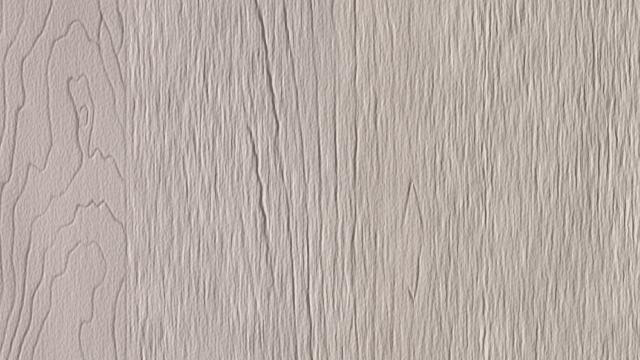
A WebGL 1 fragment shader for this texture:

```glsl
precision highp float;
// Pale embossed wood: broken vertical pores, long ring grooves and a smooth
// cathedral plank on the left. Grooves are contour lines of ring fields, and
// all relief is shaded as a slope lit from the upper left.
uniform vec2 u_resolution;

const vec3 WOOD = vec3(0.738, 0.695, 0.668);
const vec3 LEFT_TINT = vec3(0.004, -0.003, 0.006);
const vec3 RIGHT_TINT = vec3(-0.010, -0.008, -0.014);
const vec2 AWAY_FROM_LIGHT = vec2(0.95, -0.31);
const float SEAM = 0.352;          // x where the smooth plank ends
const float GROOVE_WIDTH = 0.0044;
const float GROOVE_DEPTH = 0.21;
const float PORE_DEPTH = 0.125;
const float FIBRE_DEPTH = 0.125;
const float SPECK_DEPTH = 0.055;
const float STREAK_TONE = 0.035;
const float STAIN_TONE = 0.028;
const float SHADOW_GAIN = 1.25;    // shadows run deeper than highlights
const float RELIEF_STEP = 0.0018;

float hash(vec2 p) {
  return fract(sin(dot(p, vec2(127.1, 311.7))) * 43758.545);
}

vec2 gradientAt(vec2 cell) {
  float angle = 6.28318 * hash(cell);
  return vec2(cos(angle), sin(angle));
}

// Gradient noise, roughly -1 to 1
float noise(vec2 p) {
  vec2 i = floor(p), f = fract(p), r = vec2(1.0, 0.0);
  vec2 u = f * f * f * (f * (f * 6.0 - 15.0) + 10.0);
  float low = mix(dot(gradientAt(i), f),
                  dot(gradientAt(i + r.xy), f - r.xy), u.x);
  float high = mix(dot(gradientAt(i + r.yx), f - r.yx),
                   dot(gradientAt(i + r.xx), f - r.xx), u.x);
  return 1.4 * mix(low, high, u.y);
}

float bump(float x, float centre, float width) {
  float d = (x - centre) / width;
  return exp(-d * d);
}

// Ring fields: arches on the plank, leaning lines elsewhere
float ringField(vec2 p) {
  if (p.x < SEAM) {
    float u = p.x - 0.21;
    return -85.0 * u * u - 3.6 * p.y + 1.7 * noise(p * vec2(5.0, 2.6) + 4.7)
           + 0.26 * noise(p * vec2(30.0, 9.0));
  }
  float lean = 0.11 * (1.0 - p.y) * bump(p.x, 0.75, 0.25);
  return 17.0 * (p.x - lean) + 0.5 * noise(p * vec2(6.0, 1.1) + 2.3)
         + 0.08 * noise(p * vec2(16.0, 14.0));
}

// Shading of a groove at signed distance s, with normal n
float grooveShade(float s, vec2 n) {
  float d = s / GROOVE_WIDTH;
  return exp(-d * d) * (2.0 * d * dot(n, AWAY_FROM_LIGHT) - 0.45);
}

float ringShade(vec2 p) {
  vec2 e = vec2(0.002, 0.0);
  float f = ringField(p);
  vec2 slope = vec2(ringField(p + e.xy) - ringField(p - e.xy),
                    ringField(p + e.yx) - ringField(p - e.yx)) / (2.0 * e.x);
  float steep = max(length(slope), 1.0);
  float strength = mix(0.55, 1.0, hash(vec2(floor(f), 8.0)));
  strength *= 0.4 + 0.6 * smoothstep(-0.6, 0.2, noise(p * vec2(9.0, 4.0)));
  float area = p.x < SEAM ? 0.75 : 0.15 + bump(p.x, 0.93, 0.20);
  area *= smoothstep(0.004, 0.012, abs(p.x - SEAM)) * smoothstep(1.5, 4.0, steep);
  return area * strength * grooveShade((fract(f) - 0.5) / steep, slope / steep);
}

// Pointed lens around a small knot, broken along its edge
float knotShade(vec2 p, vec2 centre, vec2 radius) {
  vec2 d = p - centre + 0.008 * noise(p * vec2(12.0, 9.0));
  float lens = abs(d.x) / radius.x + d.y * d.y / (radius.y * radius.y);
  vec2 slope = vec2(sign(d.x) / radius.x, 2.0 * d.y / (radius.y * radius.y));
  float worn = smoothstep(-0.4, 0.3, noise(p * vec2(14.0, 8.0) + 5.0));
  return worn * grooveShade((lens - 1.0) / length(slope), normalize(slope));
}

// Ragged crack that starts at a point and bends down to the right
float crackShade(vec2 p, vec2 start, float run) {
  float t = start.y - p.y, bend = run * exp(-3.0 * t);
  float s = p.x - start.x - run + bend + 0.007 * noise(p * vec2(15.0, 24.0));
  float reach = smoothstep(0.0, 0.03, t) * (1.0 - smoothstep(0.2, 0.6, t));
  return reach * grooveShade(0.8 * s, normalize(vec2(1.0, 3.0 * bend)));
}

// Height of the short pores, fibres and rough surface
float grainHeight(vec2 p, float density) {
  float sway = 0.22 * noise(p * vec2(7.0, 4.0)) + 0.15 * noise(p * 45.0);
  float pores = smoothstep(0.0, 0.5, noise(vec2(p.x * 82.0 + sway, p.y * 8.0)));
  float fibres = noise(vec2(p.x * 125.0 + sway, p.y * 19.0) + 37.0);
  float specks = noise(p * vec2(160.0, 95.0) + 71.0);
  return density * (FIBRE_DEPTH * fibres - PORE_DEPTH * pores) + SPECK_DEPTH * specks;
}

void main() {
  vec2 p = gl_FragCoord.xy / u_resolution.y;
  float density = 1.0 + 0.4 * noise(p * vec2(6.0, 2.2) + 19.0);
  density += 0.25 * smoothstep(1.5, 1.75, p.x) + 0.6 * bump(p.x, 1.345, 0.02);
  density -= 0.2 * bump(p.x, 0.90, 0.17) + 0.3 * bump(p.x, 1.16, 0.08);
  density *= mix(0.2, 1.0, smoothstep(SEAM - 0.02, SEAM + 0.03, p.x));
  vec2 e = AWAY_FROM_LIGHT * RELIEF_STEP;
  float shade = grainHeight(p + e, density) - grainHeight(p - e, density);
  float grooves = ringShade(p) + 0.35 * grooveShade(p.x - SEAM, vec2(1.0, 0.0));
  grooves += 0.75 * knotShade(p, vec2(1.145, 0.33), vec2(0.028, 0.17));
  grooves += 0.7 * knotShade(p, vec2(0.31, 0.91), vec2(0.035, 0.09));
  grooves += crackShade(p, vec2(0.69, 0.67), 0.08) + crackShade(p, vec2(0.71, 1.02), 0.09);
  shade += GROOVE_DEPTH * grooves + STAIN_TONE * noise(p * vec2(7.0, 1.5) + 53.0);
  shade += STREAK_TONE * density * noise(p * vec2(48.0, 9.0) + 91.0);
  shade *= shade < 0.0 ? SHADOW_GAIN : 1.0;
  vec3 tint = mix(LEFT_TINT, RIGHT_TINT, p.x * u_resolution.y / u_resolution.x);
  gl_FragColor = vec4(WOOD + tint + clamp(shade, -0.3, 0.17), 1.0);
}
```
